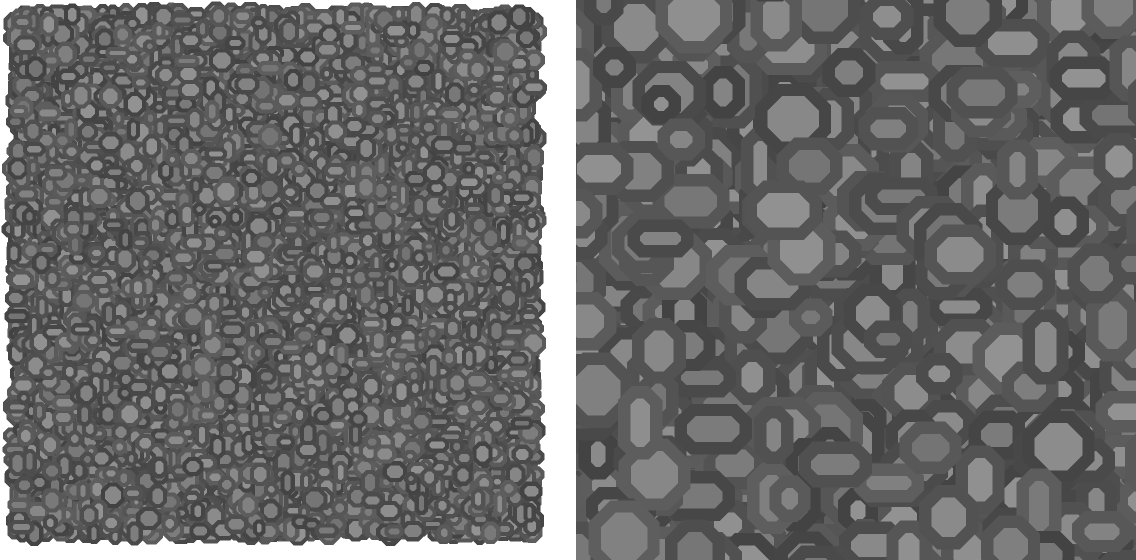
Left: the whole. Right: its middle third, enlarged.
A Shadertoy shader for this texture:

```glsl
// A heap of small grey outlined pebbles piled into a square on white.

const vec2 HEAP_CORNER = vec2(0.0245, 0.046);
const float HEAP_SIZE = 0.93;
const float CELLS = 39.0;
const int GRAINS_PER_CELL = 5;
const int SUBSAMPLES = 2;

// Lengths below are in cells; the radius stays under one cell.
const float MIN_RADIUS = 0.46;
const float MAX_RADIUS = 0.97;
const float RIM_WIDTH = 0.31;

const vec2 RIM_SHADES = vec2(0.26, 0.37);
const vec2 CORE_SHADES = vec2(0.45, 0.575);
const float PAPER = 1.0;

// Integer hash: three random values in 0..1.
vec3 hash3(ivec3 key) {
    uvec3 v = uvec3(key + 64) * 1664525u + 1013904223u;
    v.x += v.y * v.z;
    v.y += v.z * v.x;
    v.z += v.x * v.y;
    v ^= v >> 16u;
    v.x += v.y * v.z;
    v.y += v.z * v.x;
    v.z += v.x * v.y;
    return vec3(v >> 8u) / 16777216.0;
}

// Distance to a box with cut corners.
float pebbleDistance(vec2 p, vec2 radius) {
    float cut = 0.62 * min(radius.x, radius.y);
    vec2 q = abs(p) - radius;
    return max(max(q.x, q.y), (q.x + q.y + cut) * 0.7071);
}

// Shade of the topmost pebble covering p, or paper.
float heapShade(vec2 p) {
    ivec2 home = ivec2(floor(p));
    float shade = PAPER;
    float top = -1.0;
    for (int y = -1; y <= 1; y++)
    for (int x = -1; x <= 1; x++) {
        ivec2 cell = home + ivec2(x, y);
        if (min(cell.x, cell.y) < 0 || max(cell.x, cell.y) >= int(CELLS)) continue;
        for (int i = 0; i < GRAINS_PER_CELL; i++) {
            vec3 place = hash3(ivec3(cell, i));
            if (place.z <= top) continue;
            vec3 form = hash3(ivec3(cell, i + 100));
            vec2 radius = mix(vec2(MIN_RADIUS), vec2(MAX_RADIUS), form.xy);
            float d = pebbleDistance(p - vec2(cell) - place.xy, radius);
            if (d > 0.0) continue;
            top = place.z;
            float tone = hash3(ivec3(cell, i + 200)).x;
            shade = d > -RIM_WIDTH ? mix(RIM_SHADES.x, RIM_SHADES.y, tone)
                                   : mix(CORE_SHADES.x, CORE_SHADES.y, form.z);
        }
    }
    // Fill rare gaps between pebbles inside the heap.
    bool inside = all(greaterThan(p, vec2(0.0))) && all(lessThan(p, vec2(CELLS)));
    return top < 0.0 && inside ? RIM_SHADES.x : shade;
}

void mainImage(out vec4 fragColor, in vec2 fragCoord) {
    // Average subsamples to smooth the edges.
    float canvas = min(iResolution.x, iResolution.y);
    float sum = 0.0;
    for (int j = 0; j < SUBSAMPLES; j++)
    for (int i = 0; i < SUBSAMPLES; i++) {
        vec2 offset = (vec2(i, j) + 0.5) / float(SUBSAMPLES) - 0.5;
        vec2 uv = (fragCoord + offset) / canvas;
        sum += heapShade((uv - HEAP_CORNER) / HEAP_SIZE * CELLS);
    }
    fragColor = vec4(vec3(sum / float(SUBSAMPLES * SUBSAMPLES)), 1.0);
}
```
